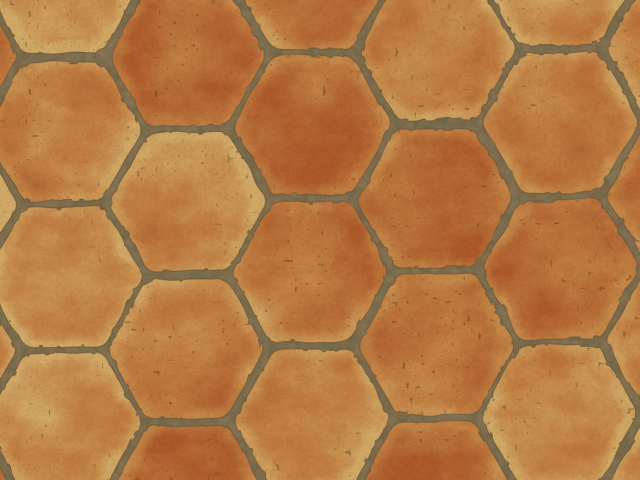
Reproduce this texture procedurally as a Shadertoy shader.

```glsl
// Hand-made terracotta floor: flat-topped hexagonal tiles set in grey-green grout.
// The nearest centre of two interleaved lattices gives each tile; hashes and
// layered noise vary its clay tone, mottling, pits and uneven edges.

#define TILE_PITCH 0.305      // tile height plus joint, in canvas heights
#define LATTICE_ORIGIN vec2(0.649, 0.432)
#define COLUMN_SQUEEZE 1.02   // columns sit slightly closer than regular
#define ROW_TILT 0.015
#define JOINT_HALF 0.025      // half the joint width, in tile pitches
#define CORNER_ROUND 0.055
#define EDGE_WOBBLE 0.022
#define TILE_SHIFT 0.016
#define MOTTLE 0.95
#define PIT_DEPTH 0.22

const vec2 LATTICE = vec2(1.7320508, 1.0);
const vec3 RED_CLAY = vec3(0.68, 0.37, 0.18);
const vec3 OCHRE = vec3(0.745, 0.49, 0.255);
const vec3 SAND = vec3(0.80, 0.635, 0.38);
const vec3 GROUT = vec3(0.485, 0.425, 0.305);
const vec3 JOINT_SHADOW = vec3(0.42, 0.32, 0.19);

float hash(vec2 p) {
    vec3 h = fract(p.xyx * vec3(0.1031, 0.1030, 0.0973));
    h += dot(h, h.yzx + 33.33);
    return fract((h.x + h.y) * h.z);
}

float noise(vec2 p) {
    vec2 cell = floor(p), f = fract(p);
    f = f * f * (3.0 - 2.0 * f);
    float low = mix(hash(cell), hash(cell + vec2(1, 0)), f.x);
    float high = mix(hash(cell + vec2(0, 1)), hash(cell + vec2(1, 1)), f.x);
    return mix(low, high, f.y);
}

float fbm(vec2 p) {
    float sum = 0.0, amplitude = 0.5;
    for (int i = 0; i < 5; i++) {
        sum += amplitude * noise(p);
        p = mat2(1.6, 1.2, -1.2, 1.6) * p + 7.3;
        amplitude *= 0.5;
    }
    return sum / 0.97;
}

float smoothMax(float a, float b, float k) {
    float h = max(k - abs(a - b), 0.0) / k;
    return max(a, b) + 0.25 * k * h * h;
}

// Distance inward from the sides of a unit-height hexagon with soft corners.
float hexInset(vec2 p) {
    vec2 slant = vec2(0.8660254, 0.5);
    float sides = smoothMax(abs(dot(p, slant)), abs(dot(p, slant * vec2(1, -1))), CORNER_ROUND);
    return 0.5 - smoothMax(abs(p.y), sides, CORNER_ROUND);
}

vec2 nearestCentre(vec2 p) {
    vec2 even = round(p / LATTICE) * LATTICE;
    vec2 odd = (round(p / LATTICE - 0.5) + 0.5) * LATTICE;
    return distance(p, even) < distance(p, odd) ? even : odd;
}

vec3 clayColor(float tone) {
    tone = clamp(tone, -0.1, 1.05) * 2.0;
    return tone < 1.0 ? mix(RED_CLAY, OCHRE, tone) : mix(OCHRE, SAND, tone - 1.0);
}

vec3 tileColor(vec2 local, vec2 id, float inset) {
    vec2 seed = id * vec2(13.7, 9.1) + 40.0;
    float angle = 6.2832 * hash(id + 21.0);
    float cloud = fbm(local * 3.2 + seed);
    float brushed = fbm(local * vec2(5.0, 11.0) + seed + 60.0);

    // Firing tone: own base, a drift across the tile, clouds and a worn middle.
    float tone = 0.06 + 0.72 * hash(id + 3.0);
    tone += 0.28 * dot(local, vec2(cos(angle), sin(angle)));
    tone += MOTTLE * (cloud - 0.5) + 0.35 * (brushed - 0.5);
    tone += 0.18 * smoothstep(0.33, 0.05, length(local)) * hash(id + 8.0);

    // Rubbed edges show paler clay.
    float rim = smoothstep(0.10, 0.0, inset - 0.07 * (cloud - 0.4));
    vec3 color = clayColor(tone + 0.32 * rim);

    // Fine grain and scattered pits.
    color *= 0.97 + 0.06 * noise(local * 75.0 + seed);
    float pits = smoothstep(0.84, 0.96, noise(local * 38.0 + seed));
    color *= 1.0 - PIT_DEPTH * pits * smoothstep(0.4, 0.65, cloud);
    return color;
}

void mainImage(out vec4 fragColor, in vec2 fragCoord) {
    float pixel = 1.0 / (iResolution.y * TILE_PITCH);
    vec2 p = (fragCoord / iResolution.y - LATTICE_ORIGIN) / TILE_PITCH;
    p.y -= ROW_TILT * p.x;
    p.x *= COLUMN_SQUEEZE;

    // Tile under this point, nudged off its ideal place.
    vec2 centre = nearestCentre(p);
    vec2 id = round(centre * 2.0 / LATTICE);
    vec2 nudge = TILE_SHIFT * (vec2(hash(id + 11.0), hash(id + 17.0)) - 0.5);
    vec2 local = p - centre - nudge;

    // Uneven edges: slow bows plus small chips.
    float inset = hexInset(local) - JOINT_HALF;
    inset += EDGE_WOBBLE * (noise(local * 7.0 + id * 5.3) - 0.5);
    inset -= 0.014 * smoothstep(0.6, 0.9, noise(local * 24.0 + id * 3.1));

    // Sandy grout, shaded where it meets the clay.
    vec3 grout = GROUT * (0.88 + 0.24 * fbm(p * 22.0));
    grout = mix(grout, JOINT_SHADOW, 0.6 * smoothstep(-0.014, 0.0, inset));

    float cover = smoothstep(-0.8 * pixel, 0.8 * pixel, inset);
    fragColor = vec4(mix(grout, tileColor(local, id, inset), cover), 1.0);
}
```
